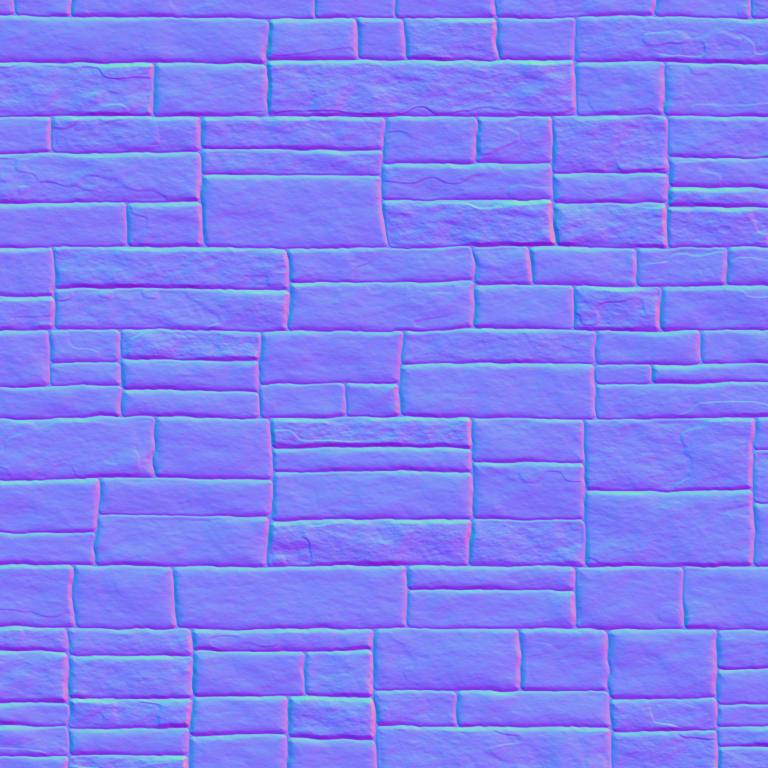
This texture map is drawn by a Shadertoy shader. Its source:

```glsl
// Tangent-space normal map of a dry-laid wall of irregular rectangular stones.

struct Stone { vec2 lo; vec2 hi; float seed; };

float hash(vec2 p) {
    vec3 q = fract(p.xyx * 0.1031);
    q += dot(q, q.yzx + 33.33);
    return fract((q.x + q.y) * q.z);
}

float noise(vec2 p) {
    vec2 i = floor(p), f = fract(p);
    f = f * f * f * (f * (f * 6.0 - 15.0) + 10.0);
    return mix(mix(hash(i), hash(i + vec2(1, 0)), f.x),
               mix(hash(i + vec2(0, 1)), hash(i + vec2(1, 1)), f.x), f.y);
}

float fbm(vec2 p, int octaves) {
    float sum = 0.0, amp = 0.5;
    for (int i = 0; i < octaves; i++) {
        sum += amp * (noise(p) - 0.5);
        p = mat2(1.96, 0.28, -0.28, 1.96) * p + 7.3;
        amp *= 0.53;
    }
    return sum;
}

float jittered(float i, float seed) {
    return i + 0.6 * (hash(vec2(i, seed)) - 0.5);
}

// Uneven 1D division: lower bound, upper bound, index
vec3 span(float x, float count, float seed) {
    float t = x * count, i = floor(t);
    if (t < jittered(i, seed)) i -= 1.0;
    else if (t >= jittered(i + 1.0, seed)) i += 1.0;
    return vec3(jittered(i, seed) / count, jittered(i + 1.0, seed) / count, i);
}

// Courses are cut into blocks, then each block is split recursively
Stone findStone(vec2 p) {
    vec3 course = span(p.y, 7.0, 3.7);
    float shift = hash(vec2(course.z, 41.0));
    vec3 block = span(p.x + shift, 2.5, course.z + 12.0);
    Stone s = Stone(vec2(block.x - shift, course.x), vec2(block.y - shift, course.y),
                    500.0 * hash(vec2(block.z + 5.0, course.z + 19.0)));
    for (int i = 0; i < 6; i++) {
        vec2 size = s.hi - s.lo;
        bool tall = size.y > mix(0.060, 0.110, hash(vec2(s.seed, 1.0)));
        bool wide = size.x > mix(0.17, 0.42, hash(vec2(s.seed, 2.0)));
        if (!tall && !wide) break;
        bool cutX = wide && (!tall || hash(vec2(s.seed, 4.0)) < 0.3);
        vec2 cut = mix(s.lo, s.hi, mix(0.3, 0.7, hash(vec2(s.seed, 3.0))));
        bool upper = cutX ? p.x > cut.x : p.y > cut.y;
        if (cutX) { if (upper) s.lo.x = cut.x; else s.hi.x = cut.x; }
        else      { if (upper) s.lo.y = cut.y; else s.hi.y = cut.y; }
        s.seed = 500.0 * hash(vec2(s.seed, upper ? 8.0 : 9.0));
    }
    return s;
}

// Slants joints slightly and roughens them
vec2 warp(vec2 p) {
    vec2 bend = vec2(noise(p * vec2(6, 8)), noise(p * vec2(6, 5) + 31.0)) - 0.5;
    vec2 chip = vec2(noise(p * 55.0 + 9.0), noise(p * vec2(38, 50) + 57.0)) - 0.5;
    vec2 nick = vec2(noise(p * 130.0 + 3.0), noise(p * 130.0 + 77.0)) - 0.5;
    return p + bend * vec2(0.014, 0.006) + chip * vec2(0.0035, 0.0025) + nick * 0.001;
}

// Distance inward from the rounded outline of a stone
float insetDistance(vec2 p, Stone s) {
    vec2 halfSize = 0.5 * (s.hi - s.lo);
    float radius = min(0.006, 0.5 * min(halfSize.x, halfSize.y));
    vec2 q = abs(p - 0.5 * (s.lo + s.hi)) - halfSize + radius;
    return radius - length(max(q, 0.0)) - min(max(q.x, q.y), 0.0);
}

float wallHeight(vec2 p) {
    vec2 w = warp(p);
    Stone s = findStone(w);
    float d = max(insetDistance(w, s) - 0.0005, 0.0);
    float bevelWidth = mix(0.0018, 0.0052, noise(p * 16.0));
    float bevel = 0.95 * bevelWidth * (1.0 - exp(-d / bevelWidth));

    // Grain, stretched along the bedding, and chipped ledges
    vec2 g = p + s.seed;
    float rough = hash(vec2(s.seed, 6.0));
    float grain = 0.0056 * mix(0.7, 1.7, rough * rough * rough) * fbm(g * vec2(16, 28), 5);
    float ledgeField = noise(g * vec2(5, 15)) + 0.3 * noise(g * vec2(35, 60));
    float ledge = 0.0014 * rough * smoothstep(0.62, 0.68, ledgeField);
    return bevel + (grain + ledge) * smoothstep(0.0, 0.006, d);
}

void mainImage(out vec4 fragColor, in vec2 fragCoord) {
    vec2 p = fragCoord / iResolution.y;
    vec2 e = vec2(0.0010, 0.0);
    vec2 slope = vec2(wallHeight(p + e.xy) - wallHeight(p - e.xy),
                      wallHeight(p + e.yx) - wallHeight(p - e.yx)) / (2.0 * e.x);

    // Each stone face leans a little its own way
    float seed = findStone(warp(p)).seed;
    slope += (vec2(hash(vec2(seed, 11.0)), hash(vec2(seed, 13.0))) - 0.5) * vec2(0.03, 0.06);

    vec3 normal = normalize(vec3(-slope, 1.0));
    fragColor = vec4(0.5 + 0.5 * normal * vec3(1.0, 1.0, 0.95), 1.0);
}
```
